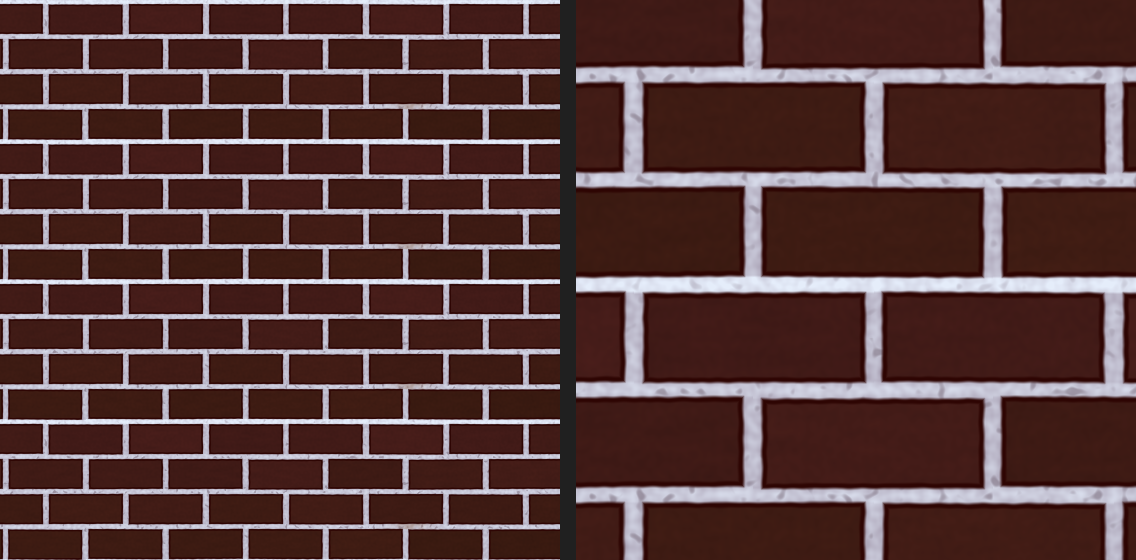
Left, the full canvas; right, a detail of the centre.
Give the GLSL for this texture, as a three.js fragment shader.

```glsl
// Dark red-brown brick wall in running bond with pale lavender mortar.
// Each brick is a slightly uneven box distance; tint and wear repeat every
// four courses, and wrapping gradient noise roughens the joints.
#define BRICKS vec2(7.0, 16.0)        // bricks across, courses down
#define COURSES 4.0                   // courses before the wear repeats
#define SHIFT vec2(0.575, 0.07)       // first joint in even and odd courses
#define DROP 0.05                     // top joint offset, in courses
#define JOINT vec2(0.0053, 0.0045)    // half widths of upright and level joints
#define SOFT 0.0013                   // edge softness
#define RIM 0.0040                    // depth of the dark brick rim
#define WOBBLE 0.0007                 // roughness of the brick edges
#define JITTER 0.0012                 // uneven laying of the bricks
#define GRAIN 0.65                    // mottling of the mortar
#define STAIN_X 0.735                 // centre of the rusty joint stain

varying vec2 vUv;

const vec3 RED_BRICK = vec3(0.262, 0.106, 0.094);
const vec3 BROWN_BRICK = vec3(0.232, 0.104, 0.066);
const vec3 RIM_COLOR = vec3(0.18, 0.02, 0.01);
const vec3 MORTAR = vec3(0.71, 0.69, 0.76);
const vec3 MORTAR_LIGHT = vec3(0.82, 0.83, 0.89);
const vec3 MORTAR_PIT = vec3(0.50, 0.45, 0.51);
const vec3 RUST = vec3(0.60, 0.47, 0.40);

float hash(vec2 p) {
  return fract(sin(dot(p, vec2(127.1, 311.7))) * 4375.85);
}

// Dot of a lattice gradient with the offset from its wrapped corner
float corner(vec2 cell, vec2 offset, vec2 period) {
  float angle = 6.28318 * hash(mod(cell, period));
  return dot(vec2(cos(angle), sin(angle)), offset);
}

// Gradient noise with whole cells per canvas, repeating with the wear
float noise(vec2 cells) {
  vec2 p = vUv * cells;
  vec2 period = vec2(cells.x, cells.y * COURSES / BRICKS.y);
  vec2 i = floor(p);
  vec2 f = p - i;
  vec2 w = f * f * f * (f * (f * 6.0 - 15.0) + 10.0);
  vec2 e = vec2(1.0, 0.0);
  float low = mix(corner(i, f, period), corner(i + e.xy, f - e.xy, period), w.x);
  float high = mix(corner(i + e.yx, f - e.yx, period),
                   corner(i + e.xx, f - e.xx, period), w.x);
  return mix(low, high, w.y);
}

float box(vec2 p, vec2 halfSize) {
  vec2 d = abs(p) - halfSize;
  return length(max(d, 0.0)) + min(max(d.x, d.y), 0.0);
}

void main() {
  // Running bond: courses counted downwards, odd ones shifted by half a brick
  vec2 grid = vec2(vUv.x, 1.0 - vUv.y) * BRICKS;
  grid.y -= DROP;
  float course = mod(floor(grid.y), COURSES);
  grid.x -= mod(course, 2.0) < 0.5 ? SHIFT.x : SHIFT.y;
  vec2 id = vec2(mod(floor(grid.x), BRICKS.x), course);
  vec2 local = (fract(grid) - 0.5) / BRICKS;

  // Brick outline, laid and cut a little unevenly
  vec2 lay = vec2(hash(id + 3.7), hash(id + 8.3)) - 0.5;
  float tilt = (hash(id + 5.1) - 0.5) * 0.012;
  vec2 q = local + lay * JITTER + vec2(0.0, local.x * tilt);
  vec2 halfSize = 0.5 / BRICKS - JOINT;
  float d = box(q, halfSize) + WOBBLE * noise(vec2(112.0));

  // Brick face: red courses turning brown, darker towards one side
  float side = 0.5 - 0.5 * cos(6.28318 * (id.x / BRICKS.x - 0.3));
  float brown = course / 3.0 + 0.4 * (hash(id) - 0.5) + 0.25 * (side - 0.5);
  vec3 brick = mix(RED_BRICK, BROWN_BRICK, clamp(brown, 0.0, 1.0));
  brick *= 1.0 + 0.10 * (hash(id + 1.9) - 0.5);
  brick *= 1.0 + 0.06 * noise(vec2(28.0, 96.0)) + 0.06 * noise(vec2(192.0));
  brick = mix(brick, RIM_COLOR, smoothstep(-RIM, -RIM * 0.5, d));

  // Mortar: level joints paler, the first of each group nearly white
  float level = smoothstep(-0.001, 0.001, abs(q.y) - halfSize.y);
  float joint = mod(floor(grid.y + 0.5), COURSES);
  float first = 1.0 - step(0.5, joint);
  float tone = mix(0.2, 0.6, level) + 0.8 * level * first;
  tone += GRAIN * (noise(vec2(192.0)) + 0.6 * noise(vec2(64.0)));
  tone += 0.4 * smoothstep(0.0, 0.004, d) - 0.2;
  vec3 mortar = mix(MORTAR, MORTAR_LIGHT, clamp(tone, -0.4, 1.7));

  // Pits, and one rusty patch on the last joint of each group
  float pit = smoothstep(0.22, 0.5, noise(vec2(128.0)));
  mortar = mix(mortar, MORTAR_PIT, pit * (0.6 - 0.35 * first));
  float spread = (vUv.x - STAIN_X) / 0.03;
  float stain = exp(-spread * spread) * level * step(2.5, joint);
  stain *= 0.45 + 0.6 * noise(vec2(96.0));
  mortar = mix(mortar, RUST, clamp(stain, 0.0, 1.0));

  vec3 color = mix(brick, mortar, smoothstep(-SOFT, SOFT, d));
  gl_FragColor = vec4(color, 1.0);
}
```
